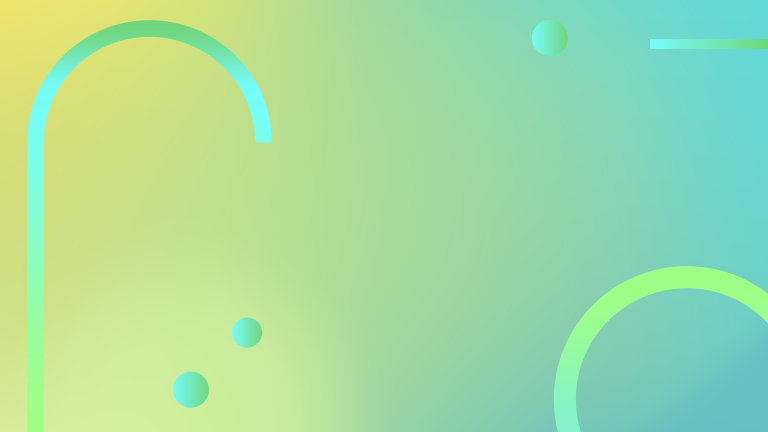
Reproduce this background procedurally as a WebGL 2 fragment shader.

```glsl
#version 300 es
precision highp float;

uniform vec2 u_resolution;
out vec4 outColor;

// Gradient mesh: five colours per row, left to right
const vec3 TOP_ROW[5] = vec3[5](
  vec3(0.94, 0.90, 0.43), vec3(0.84, 0.89, 0.48), vec3(0.62, 0.85, 0.63),
  vec3(0.47, 0.85, 0.76), vec3(0.38, 0.85, 0.85));
const vec3 MIDDLE_ROW[5] = vec3[5](
  vec3(0.82, 0.87, 0.49), vec3(0.76, 0.88, 0.55), vec3(0.66, 0.86, 0.60),
  vec3(0.56, 0.83, 0.68), vec3(0.42, 0.83, 0.80));
const vec3 BOTTOM_ROW[5] = vec3[5](
  vec3(0.85, 0.92, 0.59), vec3(0.79, 0.91, 0.58), vec3(0.60, 0.83, 0.65),
  vec3(0.46, 0.78, 0.72), vec3(0.43, 0.79, 0.75));

// Soft light and shade, in units of the canvas height
const vec3 GLOW_COLOR = vec3(0.83, 0.95, 0.63);
const vec2 GLOW_CENTER = vec2(0.44, 0.0);
const vec2 GLOW_RADII = vec2(0.20, 0.50);
const float GLOW_STRENGTH = 0.6;
const vec3 SHADE_COLOR = vec3(0.39, 0.73, 0.76);
const vec2 SHADE_POINT = vec2(1.667, 0.185);
const vec2 SHADE_NORMAL = vec2(0.65, -0.76);
const float SHADE_STRENGTH = 0.65;

// Shape colours
const vec3 CYAN = vec3(0.46, 0.99, 0.98);
const vec3 LEAF = vec3(0.44, 0.84, 0.49);
const vec3 LIME = vec3(0.62, 1.00, 0.53);
const vec3 MINT = vec3(0.52, 0.95, 0.80);

// Shape geometry: dots hold centre and radius
const vec2 ARCH_CENTER = vec2(0.346, 0.670);
const float ARCH_RADIUS = 0.264;
const float ARCH_HALF_WIDTH = 0.0193;
const vec2 RING_CENTER = vec2(1.590, 0.076);
const float RING_RADIUS = 0.2824;
const float RING_HALF_WIDTH = 0.0255;
const float BAR_LEFT = 1.505;
const float BAR_RIGHT = 1.78;
const float BAR_Y = 0.898;
const float BAR_HALF_HEIGHT = 0.0115;
const vec3 DOTS[3] = vec3[3](
  vec3(1.273, 0.912, 0.0417), vec3(0.572, 0.230, 0.0347),
  vec3(0.442, 0.098, 0.0417));

// Catmull-Rom blend along one row
vec3 sampleRow(vec3 row[5], float x) {
  float s = clamp(x, 0.0, 1.0) * 4.0;
  int i = min(int(s), 3);
  float t = s - float(i);
  vec3 a = row[max(i - 1, 0)], b = row[i];
  vec3 c = row[i + 1], d = row[min(i + 2, 4)];
  return b + 0.5 * t * (c - a + t * (2.0 * a - 5.0 * b + 4.0 * c - d
       + t * (3.0 * (b - c) + d - a)));
}

// Quadratic blend through the three rows, then glow and shade
vec3 background(vec2 p, float aspect) {
  float x = p.x / aspect, y = p.y;
  vec3 color = sampleRow(BOTTOM_ROW, x) * (2.0 * y - 1.0) * (y - 1.0)
             + sampleRow(MIDDLE_ROW, x) * 4.0 * y * (1.0 - y)
             + sampleRow(TOP_ROW, x) * y * (2.0 * y - 1.0);
  float glow = 1.0 - smoothstep(GLOW_RADII.x, GLOW_RADII.y, distance(p, GLOW_CENTER));
  color = mix(color, GLOW_COLOR, GLOW_STRENGTH * glow);
  float shade = smoothstep(-0.03, 0.09, dot(p - SHADE_POINT, SHADE_NORMAL));
  return mix(color, SHADE_COLOR, SHADE_STRENGTH * shade);
}

float ringDistance(vec2 p, float radius, float halfWidth) {
  return abs(length(p) - radius) - halfWidth;
}

// Half ring with a straight leg under its left end
float archDistance(vec2 p) {
  float bow = max(ringDistance(p, ARCH_RADIUS, ARCH_HALF_WIDTH), -p.y);
  float leg = max(abs(p.x + ARCH_RADIUS) - ARCH_HALF_WIDTH, p.y - 0.01);
  return min(bow, leg);
}

vec3 archColor(float y) {
  vec3 color = mix(LIME, CYAN, smoothstep(0.0, 0.82, y));
  return mix(color, LEAF, smoothstep(0.78, 0.95, y));
}

float coverage(float d) {
  return clamp(0.5 - d * u_resolution.y, 0.0, 1.0);
}

void main() {
  vec2 p = gl_FragCoord.xy / u_resolution.y;
  vec3 color = background(p, u_resolution.x / u_resolution.y);

  // Arch and ring
  color = mix(color, archColor(p.y), coverage(archDistance(p - ARCH_CENTER)));
  float ring = ringDistance(p - RING_CENTER, RING_RADIUS, RING_HALF_WIDTH);
  color = mix(color, mix(MINT, LIME, smoothstep(-0.02, 0.34, p.y)), coverage(ring));

  // Bar running off the right edge
  float bar = max(BAR_LEFT - p.x, abs(p.y - BAR_Y) - BAR_HALF_HEIGHT);
  float along = clamp((p.x - BAR_LEFT) / (BAR_RIGHT - BAR_LEFT), 0.0, 1.0);
  color = mix(color, mix(CYAN, LEAF, along), coverage(bar));

  // Dots shaded from left to right
  for (int i = 0; i < 3; i++) {
    vec2 q = p - DOTS[i].xy;
    float across = clamp(0.5 + 0.5 * q.x / DOTS[i].z, 0.0, 1.0);
    color = mix(color, mix(CYAN, LEAF, across), coverage(length(q) - DOTS[i].z));
  }

  outColor = vec4(color, 1.0);
}
```
